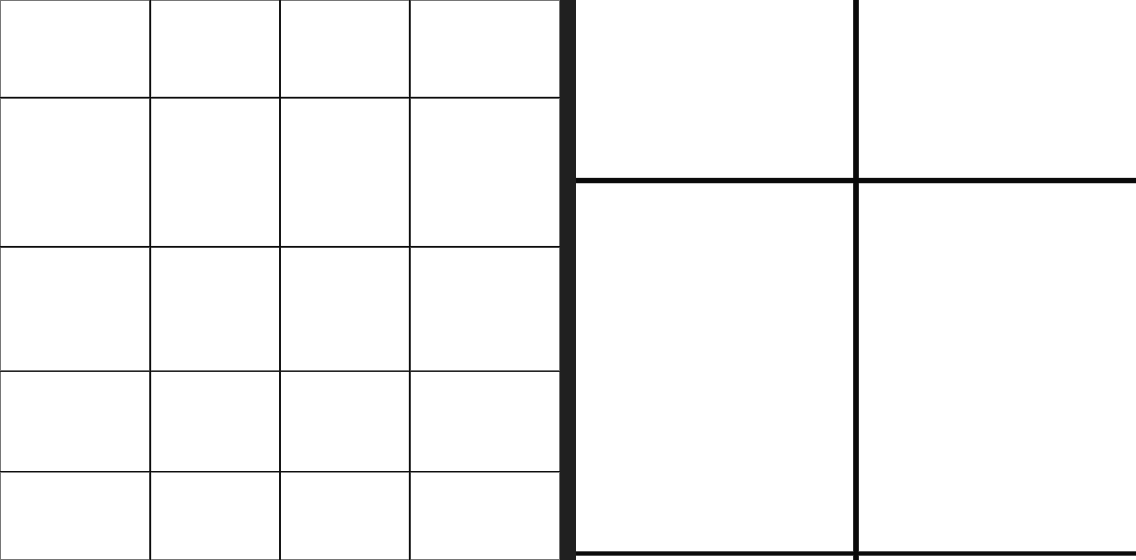
Left: the whole. Right: its middle third, enlarged.
Give the GLSL for this pattern, as a three.js fragment shader.

```glsl
// Thin black grid on white: four columns, five rows of uneven height, faint outer edge.
varying vec2 vUv;

// Antialiased coverage of a line at distance d from its centre
float lineCoverage(float d, float halfWidth, float pixel) {
  return clamp((halfWidth - abs(d)) / pixel + 0.5, 0.0, 1.0);
}

// Height of row line n, with gaps that widen upwards
float rowHeight(float n) {
  return 0.1576 + n * (0.1796 + (n - 1.0) * (0.0212 + (n - 2.0) * 0.00032));
}

void main() {
  vec2 pixel = fwidth(vUv);
  float ink = 0.0;

  // Upright lines, evenly spaced about the centre
  for (int i = -1; i <= 1; i++) {
    float x = 0.5 + 0.2318 * float(i);
    ink = max(ink, lineCoverage(vUv.x - x, 0.0017, pixel.x));
  }

  // Level lines, the lower two slightly finer
  for (int i = 0; i < 4; i++) {
    float n = float(i);
    float halfWidth = mix(0.0013, 0.0016, step(1.5, n));
    ink = max(ink, lineCoverage(vUv.y - rowHeight(n), halfWidth, pixel.y));
  }

  // Outer edge, half cut off by the canvas
  vec2 edge = min(vUv, 1.0 - vUv);
  ink = max(ink, lineCoverage(edge.x, 0.001, pixel.x));
  ink = max(ink, lineCoverage(edge.y, 0.001, pixel.y));

  gl_FragColor = vec4(mix(vec3(1.0), vec3(0.04), ink), 1.0);
}
```
